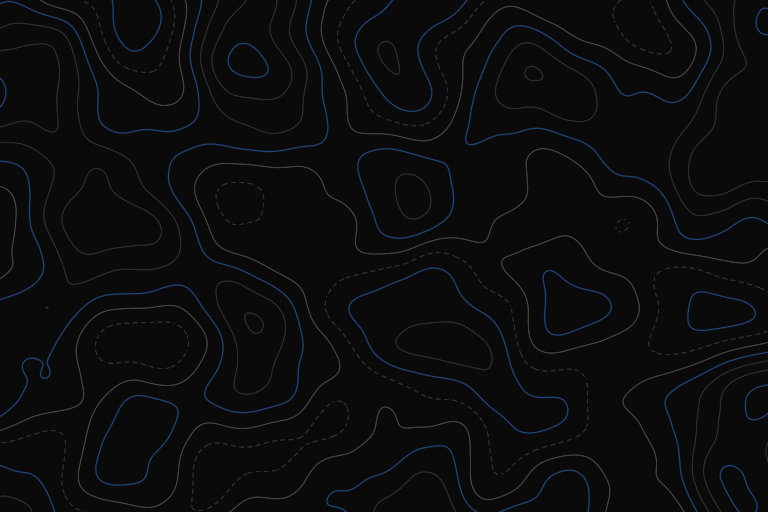
This pattern is drawn by a Shadertoy shader. Its source:

```glsl
// Dark topographic map: thin grey, dashed and blue contour lines of a noise terrain.

// Lengths are in units of the canvas height.
const vec3 BACKGROUND = vec3(0.039);
const vec3 BLUE       = vec3(0.13, 0.30, 0.54);
const vec3 LIGHT_GREY = vec3(0.42, 0.42, 0.41);
const vec3 DIM_GREY   = vec3(0.27);
const vec3 DASH_GREY  = vec3(0.30);

const float THIN_WIDTH    = 0.00140;
const float BLUE_WIDTH    = 0.0022;
const float DASH_PERIOD   = 0.0160;
const float DASH_LENGTH   = 0.0095;
const float SOFTNESS      = 1.25;   // edge filter, in pixels
const float HILL_SIZE     = 0.32;   // lattice cell of the main relief
const float DETAIL_SCALE  = 2.5;    // frequency of the small relief
const float DETAIL_AMOUNT = 0.22;
const float LEVEL_STEP    = 0.128;  // height between two contours
const float LEVEL_SHIFT   = 0.050;
const float SLOPE_STEP    = 0.002;  // offset used to measure the slope
const vec2  MAP_ORIGIN    = vec2(41.7, 23.4);
const float TAU = 6.2831853;

// Pseudo-random unit vector for a lattice point
vec2 latticeGradient(ivec2 cell) {
    uint h = uint(cell.x) * 1597334677u ^ uint(cell.y) * 3812015801u;
    h = (h ^ (h >> 16)) * 2146121005u;
    h = (h ^ (h >> 15)) * 2221713035u;
    h ^= h >> 16;
    float angle = TAU * float(h & 65535u) / 65536.0;
    return vec2(cos(angle), sin(angle));
}

float gradientNoise(vec2 p) {
    ivec2 cell = ivec2(floor(p));
    vec2 f = fract(p);
    vec2 fade = f * f * f * (f * (f * 6.0 - 15.0) + 10.0);
    float a = dot(latticeGradient(cell), f);
    float b = dot(latticeGradient(cell + ivec2(1, 0)), f - vec2(1, 0));
    float c = dot(latticeGradient(cell + ivec2(0, 1)), f - vec2(0, 1));
    float d = dot(latticeGradient(cell + ivec2(1, 1)), f - vec2(1, 1));
    return mix(mix(a, b, fade.x), mix(c, d, fade.x), fade.y);
}

// Terrain height, measured in contour levels
float terrain(vec2 p) {
    vec2 q = mat2(0.88, 0.47, -0.47, 0.88) * p / HILL_SIZE + MAP_ORIGIN;
    vec2 detail = mat2(0.6, 0.8, -0.8, 0.6) * q * DETAIL_SCALE;
    float height = gradientNoise(q) + DETAIL_AMOUNT * gradientNoise(detail);
    return (height + LEVEL_SHIFT) / LEVEL_STEP;
}

vec2 terrainSlope(vec2 p) {
    vec2 e = vec2(SLOPE_STEP, 0.0);
    return vec2(terrain(p + e.xy) - terrain(p - e.xy),
                terrain(p + e.yx) - terrain(p - e.yx)) / (2.0 * SLOPE_STEP);
}

// Share of the edge filter covered by a line whose axis is dist away
float lineCoverage(float dist, float width, float blur) {
    float inner = max(dist - 0.5 * blur, -0.5 * width);
    float outer = min(dist + 0.5 * blur, 0.5 * width);
    return clamp((outer - inner) / blur, 0.0, 1.0);
}

// Dashes run along the contour, whose direction is snapped to eighths of a turn
float dashMask(vec2 p, vec2 slope, float blur) {
    float angle = atan(slope.x, -slope.y);
    angle = round(angle * 8.0 / TAU) * TAU / 8.0;
    float along = dot(p, vec2(cos(angle), sin(angle))) / DASH_PERIOD;
    float fromCentre = abs(fract(along) - 0.5) * DASH_PERIOD;
    return clamp(0.5 + (0.5 * DASH_LENGTH - fromCentre) / blur, 0.0, 1.0);
}

void mainImage(out vec4 fragColor, in vec2 fragCoord) {
    float blur = SOFTNESS / iResolution.y;
    vec2 p = fragCoord / iResolution.y;

    // Distance to the nearest contour
    float height = terrain(p);
    vec2 slope = terrainSlope(p);
    float level = round(height);
    float dist = abs(height - level) / max(length(slope), 1e-4);

    // Line styles repeat every six levels
    int style = int(mod(level, 6.0) + 0.5);
    vec3 ink = DIM_GREY;
    float width = THIN_WIDTH;
    float mask = 1.0;
    if (style == 0) {
        ink = LIGHT_GREY;
    } else if (style == 1 || style == 4) {
        ink = BLUE;
        width = BLUE_WIDTH;
    } else if (style == 5) {
        ink = DASH_GREY;
        mask = dashMask(p, slope, blur);
    }

    float coverage = lineCoverage(dist, width, blur) * mask;
    fragColor = vec4(mix(BACKGROUND, ink, coverage), 1.0);
}
```
